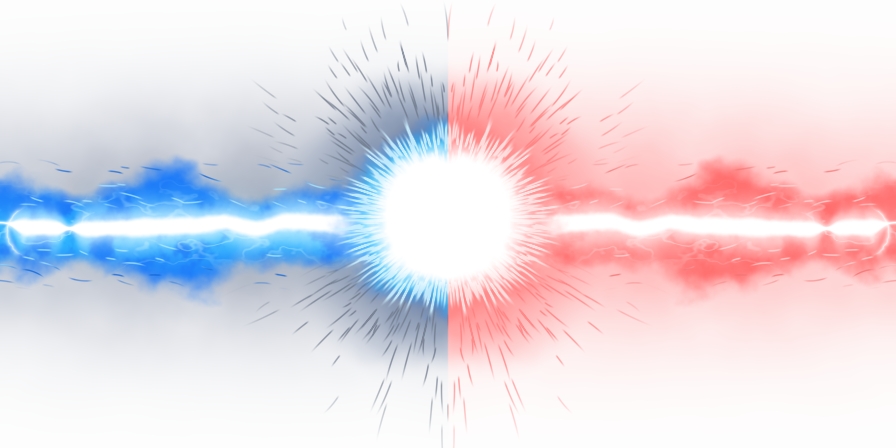
A Shadertoy shader for this background:

```glsl
vec3 hash3(vec2 p) {
    vec3 q = fract(vec3(p.xyx) * vec3(0.1031, 0.1030, 0.0973));
    q += dot(q, q.yxz + 33.33);
    return fract((q.xxy + q.yzz) * q.zyx);
}

float noise(vec2 p) {
    vec2 i = floor(p), f = fract(p);
    f = f * f * (3.0 - 2.0 * f);
    return mix(mix(hash3(i).x, hash3(i + vec2(1, 0)).x, f.x),
               mix(hash3(i + vec2(0, 1)).x, hash3(i + vec2(1, 1)).x, f.x), f.y);
}

float fbm(vec2 p) {
    float sum = 0.0, amp = 0.53;
    for (int i = 0; i < 4; i++) {
        sum += amp * noise(p);
        p = mat2(1.6, 1.2, -1.2, 1.6) * p + 7.3;
        amp *= 0.5;
    }
    return sum;
}

float bump(float x, float center, float width) {
    float d = (x - center) / width;
    return exp(-d * d);
}

// Tapered, slightly bent streaks, one per angular sector
float rays(vec2 d, float count, float seed, vec2 startRange, float len, float width) {
    float r = length(d), t = atan(d.y, d.x) * count / 3.14159;
    vec3 h = hash3(vec2(floor(t) + 200.0, seed));
    float along = (r - mix(startRange.x, startRange.y, h.x)) / (len * (0.35 + h.y));
    float middle = 0.5 + (h.z - 0.5) * 0.7 * along * along;
    float across = abs(fract(t) - middle) * 3.14159 / count * r;
    float taper = smoothstep(0.0, 0.2, along) * (1.0 - smoothstep(0.5, 1.0, along));
    return taper * (1.0 - smoothstep(0.0, width, across));
}

// Short, nearly level dashes scattered on a grid
float dashes(vec2 p, float seed, float width) {
    vec2 size = vec2(0.095, 0.038), cell = floor(p / size);
    vec3 h = hash3(cell + seed);
    vec2 d = p - (cell + 0.5 + (h.xy - 0.5) * 0.4) * size;
    d.y -= d.x * (h.z - 0.5) * 0.9 + d.x * d.x * (h.x - 0.5) * 14.0;
    float len = 0.012 + 0.02 * h.y;
    return step(0.42, h.z) * (1.0 - smoothstep(0.4 * len, len, abs(d.x)))
         * (1.0 - smoothstep(0.0, width, abs(d.y)));
}

void mainImage(out vec4 fragColor, in vec2 fragCoord) {
    vec2 p = (fragCoord - 0.5 * iResolution.xy) / iResolution.y;
    float px = 1.0 / iResolution.y;
    float red = smoothstep(-px, px, p.x);
    vec2 q = vec2(abs(p.x), p.y);
    vec2 d = q - vec2(0.0, 0.012);
    float r = length(d * vec2(0.9, 1.0)), angle = atan(d.y, d.x);
    float soft = fbm(q * 7.0 + 3.0), fine = fbm(q * 22.0 + 11.0);

    // Palette for the two sides
    vec3 smokeColor = mix(vec3(0.61, 0.64, 0.71), vec3(1.0, 0.68, 0.68), red);
    vec3 haloColor = mix(vec3(0.36, 0.45, 0.60), vec3(1.0, 0.46, 0.46), red);
    vec3 cloudColor = mix(vec3(0.08, 0.46, 0.98), vec3(1.0, 0.41, 0.41), red);
    vec3 brightColor = mix(vec3(0.20, 0.77, 1.0), vec3(1.0, 0.60, 0.60), red);
    vec3 sparkColor = mix(vec3(0.42, 0.46, 0.53), vec3(1.0, 0.48, 0.48), red);

    // Wide smoke and the darker halo around the burst
    float smoke = exp(-pow(abs(q.y) / 0.25, 2.2)) * (0.65 + 0.6 * soft);
    smoke *= 1.0 - 0.3 * smoothstep(0.6, 1.0, q.x);
    vec3 color = mix(vec3(0.995), smokeColor, clamp(smoke * 0.85, 0.0, 1.0));
    float halo = (1.0 - smoothstep(0.16, 0.37, r + 0.10 * (soft - 0.5)))
               * (0.55 + 0.45 * smoothstep(0.2, 1.4, abs(angle)));
    color = mix(color, haloColor, halo * 0.9);

    // Outer sparks
    float sparks = 0.0;
    for (int i = 0; i < 4; i++) {
        float k = float(i);
        sparks += rays(d, 33.0 + 7.0 * k, k + 3.0, vec2(0.19, 0.30 + 0.06 * k), 0.075, 0.002 + 0.6 * px);
    }
    sparks *= smoothstep(0.25, 0.6, abs(angle)) * (1.0 - smoothstep(0.32, 0.52, r) * 0.7);
    color = mix(color, sparkColor, min(sparks, 1.0) * 0.75);

    // Ragged coloured clouds along the beam
    float upper = 0.065 + 0.055 * bump(q.x, 0.65, 0.10) + 0.045 * bump(q.x, 0.97, 0.10);
    float lower = 0.070 + 0.060 * bump(q.x, 0.57, 0.22) + 0.045 * bump(q.x, 0.97, 0.10);
    float reach = abs(q.y) / (q.y > 0.0 ? upper : lower);
    float cloud = 1.0 - smoothstep(0.55, 1.25, reach + 1.1 * (soft - 0.5) + 0.4 * (fine - 0.5));
    color = mix(color, cloudColor, cloud * 0.95);
    float inner = bump(q.y, -0.02, 0.065) * smoothstep(0.35, 0.65, fine + 0.2 * bump(q.x, 0.48, 0.15));
    color = mix(color, brightColor, inner * cloud * 0.85);

    // Electric filaments and loose dashes
    float ridge = abs(fbm(q * vec2(9.0, 16.0) + 31.0) - 0.5);
    float bolts = (1.0 - smoothstep(0.0, 0.035, ridge)) * cloud * bump(q.y, -0.01, 0.07);
    color = mix(color, mix(brightColor, vec3(1), 0.65), bolts * 0.6);
    float debris = dashes(q, 5.0, 0.002 + 0.6 * px) + dashes(q + 0.053, 19.0, 0.002 + 0.6 * px);
    debris *= smoothstep(0.20, 0.30, q.x) * smoothstep(0.03, 0.05, abs(q.y))
            * (1.0 - smoothstep(0.11, 0.15, abs(q.y)));
    vec3 debrisColor = mix(mix(brightColor, vec3(1), 0.6), cloudColor * 0.85 + 0.1 * red,
                           smoothstep(0.085, 0.105, abs(q.y)));
    color = mix(color, debrisColor, min(debris, 1.0) * 0.8);

    // White beam with a gap near its outer end
    float gap = 1.0 - 0.85 * bump(q.x, 0.845, 0.022);
    float thick = (0.013 + 0.016 * fine + 0.035 * exp(-max(q.x - 0.15, 0.0) / 0.06))
                * gap * (1.0 - smoothstep(0.94, 0.99, q.x));
    float off = abs(q.y + 0.003 + 0.02 * (noise(vec2(q.x * 14.0, 4.0)) - 0.5));
    color = mix(color, brightColor, 0.8 * exp(-off / 0.028) * gap);
    color = mix(color, vec3(1), 0.75 * exp(-pow(off / (thick * 1.7 + 0.004), 2.0)));
    color = mix(color, vec3(1), 1.0 - smoothstep(0.5 * thick, thick + px, off));
    float curl = abs(length(q - vec2(0.925, -0.018)) - 0.058 - 0.02 * (fine - 0.5));
    color = mix(color, vec3(1), 0.8 * exp(-curl / 0.006) * smoothstep(0.94, 0.97, q.x));

    // Burst: tinted rim, bright needles, white core
    float rim = 1.0 - smoothstep(0.155, 0.235, r + 0.06 * (fine - 0.5));
    color = mix(color, mix(cloudColor, brightColor, rim), rim * 0.9);
    float needles = 0.0;
    for (int i = 0; i < 4; i++) {
        float k = float(i);
        needles += rays(d * vec2(0.9, 1.0), 41.0 + 9.0 * k, k + 40.0, vec2(0.11, 0.175), 0.06, 0.0025 + 0.6 * px);
    }
    color = mix(color, mix(brightColor, vec3(1), 0.75), min(needles, 1.0) * 0.9);
    float core = 1.0 - smoothstep(0.125, 0.185, r + 0.04 * (fine - 0.5));
    color = mix(color, vec3(1), core);

    fragColor = vec4(color, 1.0);
}
```
